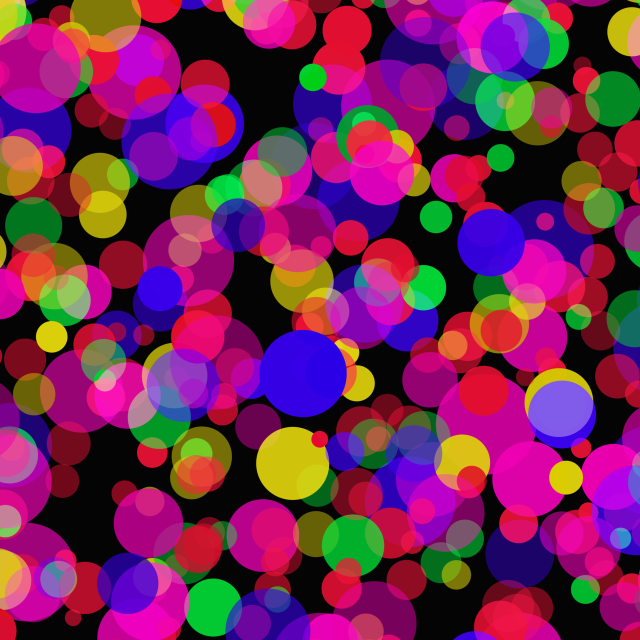
A WebGL 2 fragment shader for this pattern:

```glsl
#version 300 es
precision highp float;
// Overlapping translucent discs in five vivid inks on a black ground.

#define SEED 11          // chooses another scatter
#define PASSES 2         // layers of discs per ink
#define PRESENCE 0.8     // chance that a cell holds a disc
#define OPACITY_MIN 0.42
#define OPACITY_MAX 1.0
#define GLOW_MIN -0.35   // below 0 overlaps darken, towards 1 they screen
#define GLOW_MAX 0.85

uniform vec2 u_resolution;
out vec4 fragColor;

const int INKS = 5;
const vec3 GROUND = vec3(0.016);

const vec3 INK[INKS] = vec3[](
    vec3(0.22, 0.00, 0.92),   // blue
    vec3(0.94, 0.00, 0.71),   // magenta
    vec3(0.91, 0.06, 0.20),   // red
    vec3(0.87, 0.82, 0.04),   // yellow
    vec3(0.00, 0.83, 0.20));  // green

// Cell size, smallest radius and largest radius for each ink.
const vec3 SCATTER[INKS] = vec3[](
    vec3(0.225, 0.030, 0.080),
    vec3(0.192, 0.030, 0.082),
    vec3(0.104, 0.013, 0.042),
    vec3(0.205, 0.020, 0.058),
    vec3(0.185, 0.016, 0.050));

// Three random values in 0..1 from an integer key.
vec3 hash3(ivec3 key) {
    uvec3 v = uvec3(key) * 1664525u + 1013904223u;
    v.x += v.y * v.z;
    v.y += v.z * v.x;
    v.z += v.x * v.y;
    v ^= v >> 16u;
    v.x += v.y * v.z;
    v.y += v.z * v.x;
    v.z += v.x * v.y;
    return vec3(v >> 8u) / 16777216.0;
}

// Lays a translucent ink over a colour, between covering and screening.
vec3 layInk(vec3 under, vec3 ink, float opacity, float glow) {
    vec3 covered = mix(under, ink, opacity);
    vec3 screened = 1.0 - (1.0 - under) * (1.0 - ink * opacity);
    return clamp(mix(covered, screened, glow), 0.0, 1.0);
}

// Draws one jittered layer of discs; rows and columns set a fixed order.
vec3 discLayer(vec3 color, vec2 uv, int layer, int kind, float pixel) {
    vec3 scatter = SCATTER[kind];
    vec2 grid = uv / scatter.x + hash3(ivec3(layer, SEED, 7)).xy;
    ivec2 home = ivec2(floor(grid));

    for (int y = -1; y <= 1; y++) {
        for (int x = -1; x <= 1; x++) {
            ivec2 cell = home + ivec2(x, y);
            vec3 place = hash3(ivec3(cell + 50, layer * 2 + SEED * 64));
            if (place.z > PRESENCE) continue;

            vec3 look = hash3(ivec3(cell + 50, layer * 2 + 1 + SEED * 64));
            float radius = mix(scatter.y, scatter.z, look.x);
            float dist = length(grid - vec2(cell) - place.xy) * scatter.x - radius;
            float coverage = 1.0 - smoothstep(-0.7 * pixel, 0.7 * pixel, dist);

            float opacity = mix(OPACITY_MIN, OPACITY_MAX, look.y);
            float glow = mix(GLOW_MIN, GLOW_MAX, look.z);
            color = mix(color, layInk(color, INK[kind], opacity, glow), coverage);
        }
    }
    return color;
}

void main() {
    float pixel = 1.0 / min(u_resolution.x, u_resolution.y);
    vec2 uv = gl_FragCoord.xy * pixel;
    vec3 color = GROUND;

    // Every other pass runs backwards so that no ink always lies on top.
    for (int layer = 0; layer < PASSES * INKS; layer++) {
        int turn = layer % INKS;
        int kind = (layer / INKS) % 2 == 0 ? turn : INKS - 1 - turn;
        color = discLayer(color, uv, layer, kind, pixel);
    }
    fragColor = vec4(color, 1.0);
}
```
